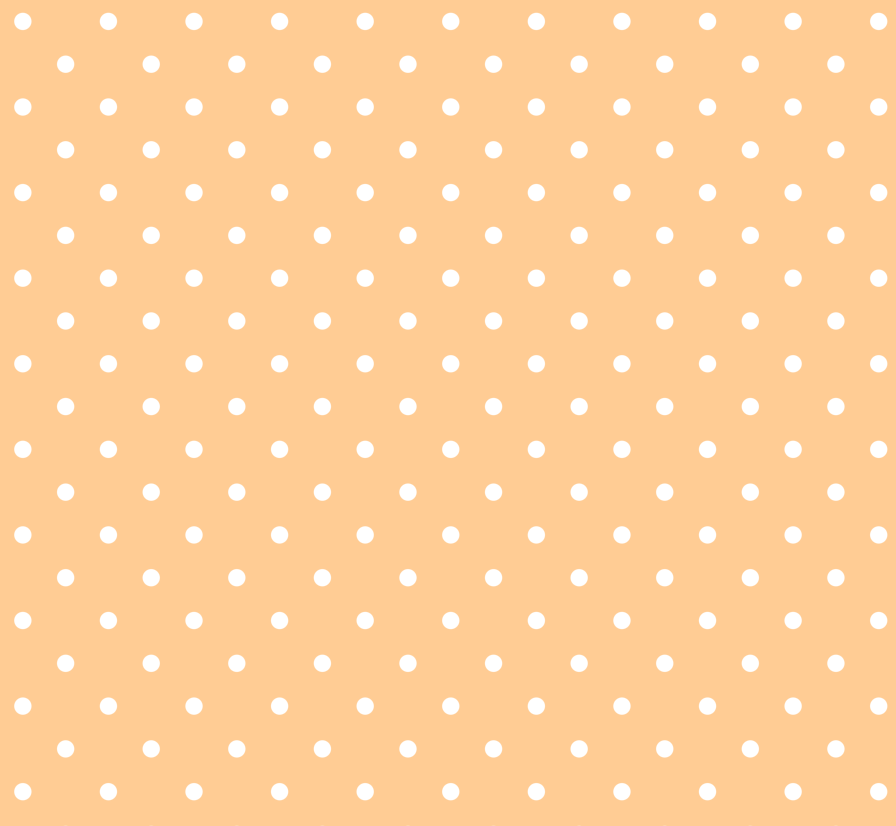
Give the GLSL for this pattern, as a Shadertoy shader.

```glsl
// White polka dots in staggered rows on a flat peach ground.

const vec3 PEACH = vec3(1.0, 0.8, 0.58);
const vec3 WHITE = vec3(1.0);

// All lengths are fractions of the canvas width.
const float PERIOD = 0.09552;                  // spacing of dots within a row
const float RADIUS = 0.00964;
const vec2 FIRST_DOT = vec2(0.0255, 0.0239);   // measured from the top left

// Distance from p to the nearest point of a square lattice.
float latticeDistance(vec2 p, float period) {
    return length(p - period * round(p / period));
}

// Signed distance to dots on a lattice plus its half-step copy.
float staggeredDots(vec2 p, float period, float radius) {
    float corners = latticeDistance(p, period);
    float centres = latticeDistance(p - 0.5 * period, period);
    return min(corners, centres) - radius;
}

// Coverage of a shape, smoothed over about one pixel.
float coverage(float dist, float pixel) {
    return 1.0 - smoothstep(-0.75 * pixel, 0.75 * pixel, dist);
}

void mainImage(out vec4 fragColor, in vec2 fragCoord) {
    // Width-based coordinates, running down from the top left
    float pixel = 1.0 / iResolution.x;
    vec2 p = vec2(fragCoord.x, iResolution.y - fragCoord.y) * pixel;

    float dots = staggeredDots(p - FIRST_DOT, PERIOD, RADIUS);
    fragColor = vec4(mix(PEACH, WHITE, coverage(dots, pixel)), 1.0);
}
```
